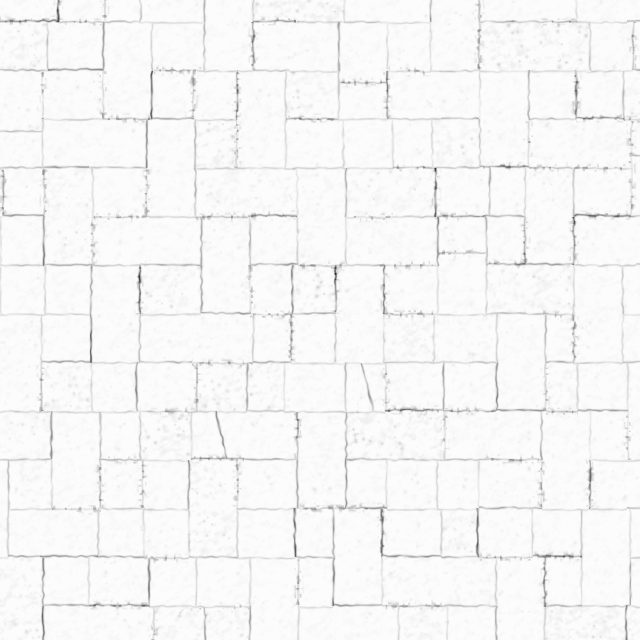
This texture map is drawn by a three.js fragment shader. Its source:

```glsl
// Pale stone paving: irregular blocks with thin, worn grey joints and faint grain.
varying vec2 vUv;

#define ROWS 13.15         // block rows across the canvas
#define JOINT_WIDTH 0.022  // joint half width, in rows
#define SHIFT 0.42         // sideways spread of upright joints
#define TALL_SHARE 0.62    // share of candidate cells that span two rows
#define WIDE_SHARE 0.55    // share of candidate joints left out
#define SPLIT_SHARE 0.25   // share of tall blocks cut off centre
#define CRACK_SHARE 0.025  // share of blocks with a slanted crack
#define STONE 0.988        // brightness of clean stone
#define GRAIN 0.035        // depth of the soft mottling
#define SPECK 0.11         // depth of the small pits

float hash(vec2 p) {
  vec3 q = fract(vec3(p.xyx) * 0.1031 + 0.37);
  q += dot(q, q.yzx + 33.33);
  return fract((q.x + q.y) * q.z);
}

float noise(vec2 p) {
  vec2 i = floor(p), f = fract(p);
  f = f * f * (3.0 - 2.0 * f);
  vec2 e = vec2(1.0, 0.0);
  return mix(mix(hash(i), hash(i + e), f.x),
             mix(hash(i + e.yx), hash(i + e.xx), f.x), f.y);
}

// Round pits scattered one per cell, mostly empty
float pits(vec2 p, float share) {
  vec2 base = floor(p);
  float sum = 0.0;
  for (int y = -1; y <= 1; y++)
    for (int x = -1; x <= 1; x++) {
      vec2 c = base + vec2(float(x), float(y));
      vec2 d = p - c - vec2(hash(c + 11.3), hash(c + 47.9));
      float size = mix(0.15, 0.42, hash(c + 83.1));
      sum += step(hash(c + 5.7), share) * exp(-dot(d, d) / (size * size));
    }
  return min(sum, 1.5);
}

// Diagonal slot of a cell: slot 0 may start a tall block, slot 3 may end one
float slot(vec2 c) { return floor(mod(c.x - 2.0 * c.y + 0.5, 5.0)); }

// Lower cell of the tall block covering c, with z = 1 if there is one
vec3 tallAt(vec2 c) {
  float k = slot(c);
  vec2 a = k == 3.0 ? c - vec2(0.0, 1.0) : c;
  bool candidate = k == 0.0 || k == 3.0;
  return vec3(a, candidate && hash(a + 19.7) < TALL_SHARE ? 1.0 : 0.0);
}

// Position of the joint on the left of a cell
float jointX(vec2 c) {
  vec3 right = tallAt(c), left = tallAt(c - vec2(1.0, 0.0));
  vec2 seed = right.z > 0.5 ? right.xy : left.z > 0.5 ? left.xy : c + 0.5;
  return c.x + SHIFT * (hash(seed + 61.3) - 0.5);
}

bool hasJoint(vec2 c) {
  float k = slot(c);
  bool removable = k == 2.0 || (k == 0.0 && tallAt(c).z < 0.5);
  return !(removable && hash(c + 29.1) < WIDE_SHARE);
}

vec2 cellAt(float x, float row) {
  vec2 c = vec2(floor(x), row);
  if (x < jointX(c)) c.x -= 1.0;
  else if (x >= jointX(c + vec2(1.0, 0.0))) c.x += 1.0;
  return c;
}

// Worn line at distance d, with crumbled edges on some joints
float worn(float d, float depth, float seed, vec2 p) {
  float wear = 0.4 + 0.95 * noise(p * 6.0 + seed * 40.0);
  float line = exp(-d * d / (JOINT_WIDTH * JOINT_WIDTH)) * depth * wear;
  float reach = d / (JOINT_WIDTH * 3.2);
  float crumbs = smoothstep(0.55, 0.85, noise(p * 17.0 + 9.0));
  return line + step(0.72, fract(seed * 17.0)) * exp(-reach * reach) * crumbs * 0.22;
}

void main() {
  vec2 p = vUv * ROWS + vec2(40.0, 40.3);
  vec2 q = p + 0.035 * (vec2(noise(p * 9.0), noise(p * 9.0 + 70.0)) - 0.5);
  float row = floor(q.y), dark = 0.0;

  // Upright joints
  for (int i = -1; i <= 2; i++) {
    vec2 c = vec2(floor(q.x) + float(i), row);
    float h = hash(c + 7.7);
    if (hasJoint(c)) dark = max(dark, worn(q.x - jointX(c), 0.11 + 0.5 * h * h * h, h, p));
  }

  // Level joints, left out inside tall blocks
  float seam = floor(q.y + 0.5);
  vec2 above = cellAt(q.x, seam);
  float hs = hash(above + 3.9);
  bool inside = slot(above) == 3.0 && tallAt(above).z > 0.5;
  float offset = 0.05 * (hs - 0.5);
  if (!inside) dark = max(dark, worn(q.y - seam - offset, 0.12 + 0.26 * hs * hs, hs, p));

  // Block under this point
  vec2 block = cellAt(q.x, row);
  vec3 tall = tallAt(block);
  if (tall.z > 0.5) block = tall.xy;
  else if (!hasJoint(block)) block.x -= 1.0;
  float hb = hash(block + 91.3);

  // Off-centre cuts in tall blocks, slanted cracks in others
  if (tall.z > 0.5 && hb < SPLIT_SHARE) {
    float cut = block.y + 1.0 + (hb < 0.5 * SPLIT_SHARE ? 0.25 : -0.25);
    dark = max(dark, worn(q.y - cut, 0.2, hb, p));
  } else if (tall.z < 0.5 && hb < CRACK_SHARE) {
    float crack = q.x - block.x - 0.55 + 0.24 * (q.y - row - 0.5);
    dark = max(dark, worn(crack, 0.35, 0.1, p));
  }

  // Mottling and pits, heavier on a few blocks
  float rough = mix(0.6, 1.5, smoothstep(0.6, 1.0, hash(block + 53.0)));
  vec2 g = vec2(p.x + 0.5 * p.y, p.y - 0.5 * p.x);
  float mottle = smoothstep(0.4, 0.95, 0.6 * noise(g * vec2(7.0, 11.0)) + 0.4 * noise(p * 19.0));
  float grain = GRAIN * mottle + SPECK * pits(p * 10.0, 0.09 * rough) * noise(p * 2.3 + 31.0);
  gl_FragColor = vec4(vec3(STONE - dark - grain * rough), 1.0);
}
```
